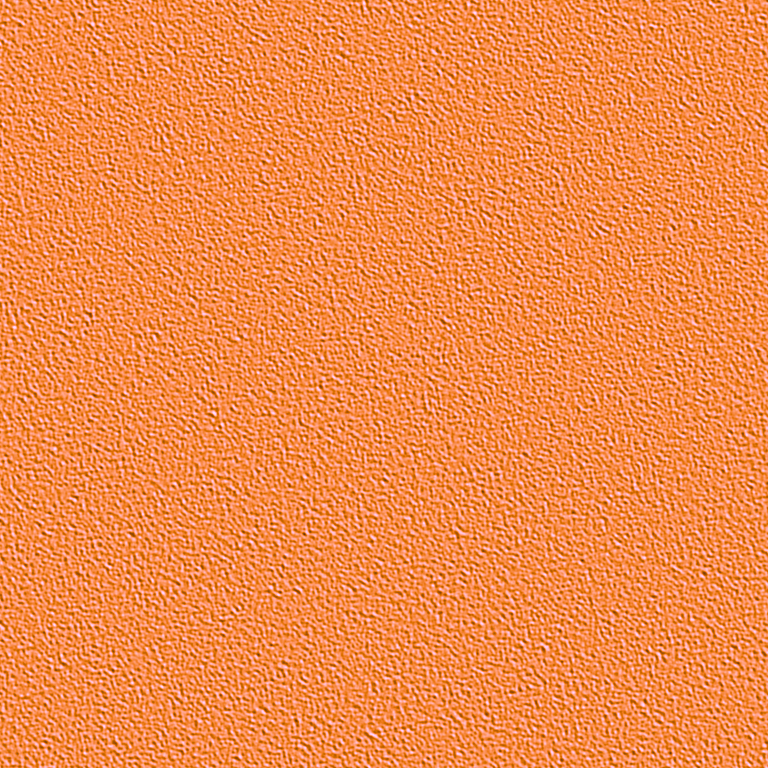
Give the GLSL for this texture, as a WebGL 1 fragment shader.

```glsl
precision highp float;

// Fine orange stucco: a grainy height field lit at a slant from the upper right.
// Two turned layers of gradient noise make the height; its slope along the
// light direction picks the tone, from brown shade to pink highlight.

uniform vec2 u_resolution;

// Sine-free hash giving two values in 0..1.
vec2 hash2(vec2 cell) {
  vec3 h = fract(cell.xyx * vec3(0.1031, 0.1030, 0.0973));
  h += dot(h, h.yzx + 33.33);
  return fract((h.xx + h.yz) * h.zy);
}

// Height at a point of the plane tilted in a random direction at a grid corner.
float cornerTilt(vec2 cell, vec2 local, vec2 corner) {
  vec2 direction = normalize(hash2(cell + corner) - 0.4999);
  return dot(direction, local - corner);
}

float gradientNoise(vec2 p) {
  vec2 cell = floor(p);
  vec2 local = fract(p);
  vec2 fade = local * local * local * (local * (local * 6.0 - 15.0) + 10.0);
  float bottom = mix(cornerTilt(cell, local, vec2(0.0, 0.0)),
                     cornerTilt(cell, local, vec2(1.0, 0.0)), fade.x);
  float top = mix(cornerTilt(cell, local, vec2(0.0, 1.0)),
                  cornerTilt(cell, local, vec2(1.0, 1.0)), fade.x);
  return mix(bottom, top, fade.y);
}

// Two layers at different angles hide the noise grid.
float grainHeight(vec2 p) {
  mat2 turn = mat2(0.8, 0.6, -0.6, 0.8);
  vec2 turned = turn * p;
  return gradientNoise(turned) + gradientNoise(turn * turned * 0.96 + 71.3);
}

// Tone 0 is the middle orange; one unit is one standard deviation of the relief.
vec3 stuccoColor(float tone) {
  float red = min(0.97 + 0.05 * tone, 1.045 + 0.18 * tone);
  float green = 0.545 + 0.104 * tone;
  float blue = 0.28 + 0.28 * tone;
  return clamp(vec3(red, green, blue), 0.0, 1.0);
}

void main() {
  vec2 uv = gl_FragCoord.xy / min(u_resolution.x, u_resolution.y);
  vec2 p = uv * 190.0;

  // Slope towards the light, scaled to unit spread.
  vec2 lightStep = vec2(0.177);
  float slope = grainHeight(p - lightStep) - grainHeight(p + lightStep);
  gl_FragColor = vec4(stuccoColor(slope / 0.39), 1.0);
}
```
